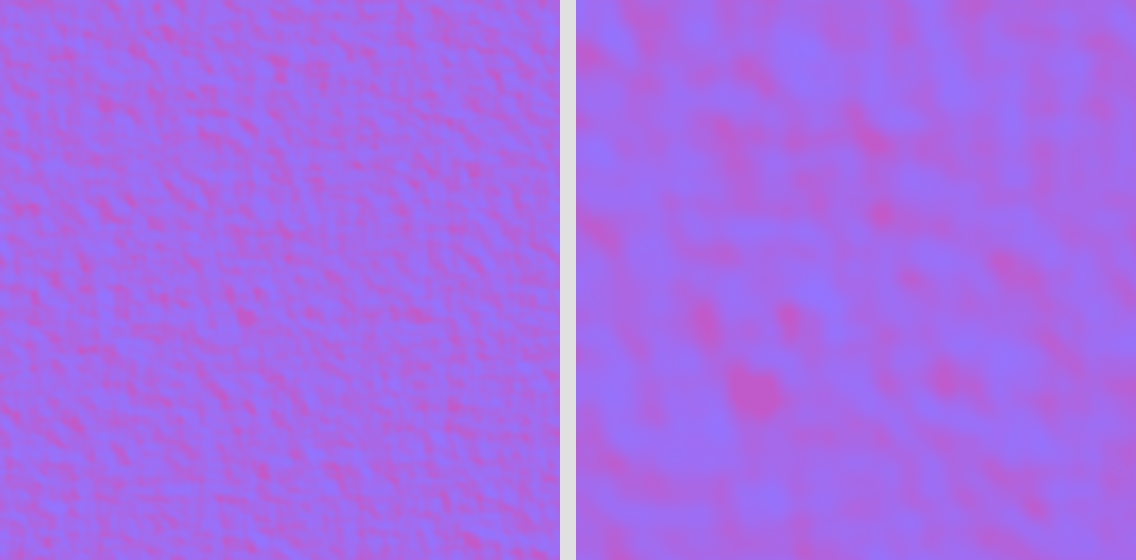
Left, the full canvas; right, a detail of the centre.
Give the GLSL for this texture map, as a WebGL 1 fragment shader.

```glsl
precision highp float;
uniform vec2 u_resolution;

#define COARSE_CELLS 16.0
#define MEDIUM_CELLS 32.0
#define FINE_CELLS 64.0
#define COARSE_SLOPE 0.55
#define MEDIUM_SLOPE 1.0
#define FINE_SLOPE 0.65
#define LIGHT_STEP vec2(0.0043, 0.0043)
#define RELIEF_GAIN 1.85
#define PINK_SKEW 0.10
#define MID_VIOLET vec3(0.650, 0.412, 0.914)
#define PINK_SHIFT vec3(0.030, -0.017, -0.035)

// Random gradient vector in [-1, 1], hashed without sine
vec2 randomGradient(vec2 cell) {
  vec3 h = fract(cell.xyx * vec3(0.1031, 0.1030, 0.0973));
  h += dot(h, h.yzx + 33.33);
  return fract((h.xx + h.yz) * h.zy) * 2.0 - 1.0;
}

// Contribution of one lattice corner, wrapped at the period
float cornerValue(vec2 cell, vec2 corner, vec2 local, float period) {
  vec2 wrapped = mod(cell + corner, period);
  return dot(randomGradient(wrapped + period * 1.37), local - corner);
}

// Gradient noise that repeats once across the canvas
float tilingNoise(vec2 uv, float period) {
  vec2 p = uv * period;
  vec2 cell = floor(p);
  vec2 f = p - cell;
  vec2 w = f * f * f * (f * (f * 6.0 - 15.0) + 10.0);
  float bottom = mix(cornerValue(cell, vec2(0.0, 0.0), f, period),
                     cornerValue(cell, vec2(1.0, 0.0), f, period), w.x);
  float top = mix(cornerValue(cell, vec2(0.0, 1.0), f, period),
                  cornerValue(cell, vec2(1.0, 1.0), f, period), w.x);
  return mix(bottom, top, w.y);
}

// Layered relief; dividing by the cell count makes each weight a slope
float reliefHeight(vec2 uv) {
  return tilingNoise(uv, COARSE_CELLS) * COARSE_SLOPE / COARSE_CELLS
       + tilingNoise(uv, MEDIUM_CELLS) * MEDIUM_SLOPE / MEDIUM_CELLS
       + tilingNoise(uv, FINE_CELLS) * FINE_SLOPE / FINE_CELLS;
}

void main() {
  vec2 uv = gl_FragCoord.xy / u_resolution;

  // Slope along the rising diagonal, so ridges run along the falling one
  float rise = reliefHeight(uv + LIGHT_STEP) - reliefHeight(uv - LIGHT_STEP);
  float slope = RELIEF_GAIN * rise / (2.0 * length(LIGHT_STEP));

  // Broad blue slopes, narrower and stronger pink ones
  float tint = clamp(slope + PINK_SKEW * (slope * slope - 1.0), -2.4, 3.4);
  gl_FragColor = vec4(MID_VIOLET + PINK_SHIFT * tint, 1.0);
}
```
